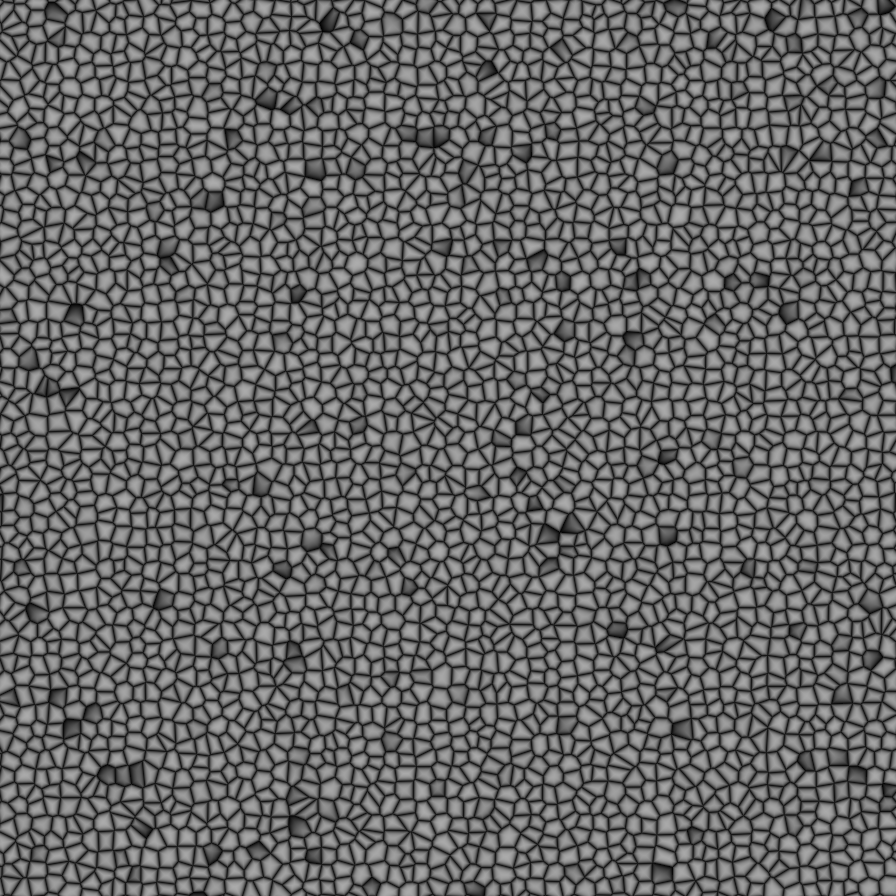
Give the GLSL for this texture, as a Shadertoy shader.

```glsl
vec2 hash2(vec2 p) {
    vec3 q = fract(p.xyx * vec3(0.1031, 0.1030, 0.0973));
    q += dot(q, q.yzx + 33.33);
    return fract((q.xx + q.yz) * q.zy);
}

// Jittered centre of a stone inside its grid square
vec2 stoneCentre(vec2 cell) {
    return cell + 0.5 + 0.8 * (hash2(cell + 17.0) - 0.5);
}

// Returns the distance to the nearest joint, plus the stone's cell and centre
float jointDistance(vec2 p, out vec2 stone, out vec2 centre) {
    vec2 base = floor(p);
    float nearest = 100.0;
    for (int y = -1; y <= 1; y++)
    for (int x = -1; x <= 1; x++) {
        vec2 cell = base + vec2(x, y);
        vec2 c = stoneCentre(cell);
        float d = dot(c - p, c - p);
        if (d < nearest) {
            nearest = d;
            stone = cell;
            centre = c;
        }
    }

    // Perpendicular distance to each bisector around the chosen stone
    float joint = 100.0;
    for (int y = -2; y <= 2; y++)
    for (int x = -2; x <= 2; x++) {
        if (x == 0 && y == 0) continue;
        vec2 c = stoneCentre(stone + vec2(x, y));
        joint = min(joint, dot(0.5 * (centre + c) - p, normalize(c - centre)));
    }
    return max(joint, 0.0);
}

void mainImage(out vec4 fragColor, in vec2 fragCoord) {
    vec2 p = fragCoord / iResolution.y * 56.0;
    float pixel = 56.0 / iResolution.y;

    vec2 stone, centre;
    float joint = jointDistance(p, stone, centre);
    joint = length(vec2(joint, 0.2 * pixel));

    // Rounded rise from dark joint to pale crown
    float grey = 0.03 + 0.63 * (1.0 - exp(-7.0 * joint));

    // Slight tone change per stone; a few are dull and tilted
    vec2 tone = hash2(stone + 91.0);
    float dull = smoothstep(0.93, 1.0, tone.x);
    float angle = 6.2832 * tone.y;
    float tilt = dot(p - centre, vec2(cos(angle), sin(angle)));
    grey *= 0.96 + 0.08 * tone.y;
    grey *= 1.0 - dull * (0.4 - 0.6 * tilt);

    fragColor = vec4(vec3(clamp(grey, 0.0, 1.0)), 1.0);
}
```
